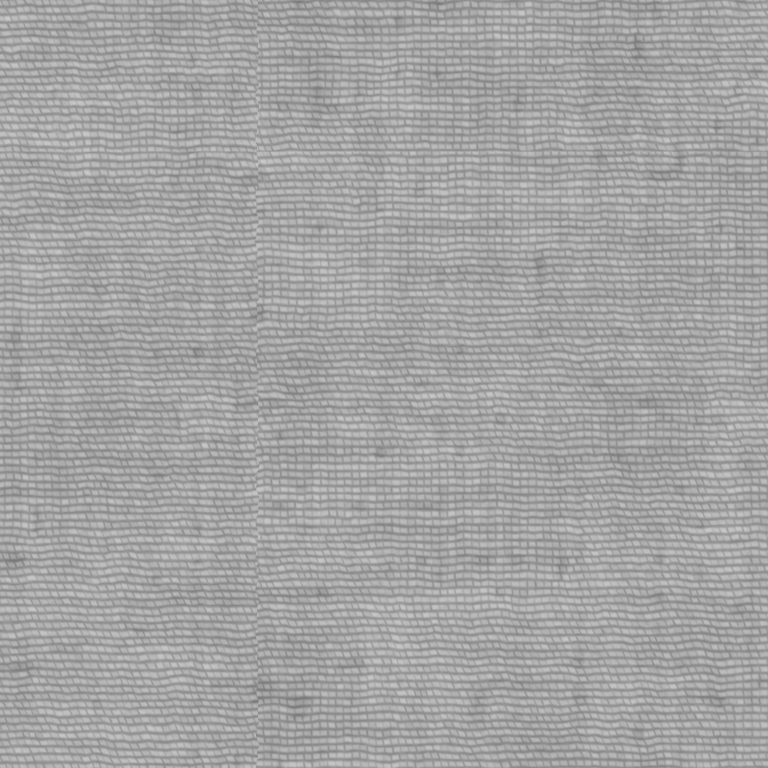
This texture is drawn by a WebGL 1 fragment shader. Its source:

```glsl
precision highp float;
// Grey plain-weave cloth: 96 by 98 short yarn bumps, parted by dark row gaps
// and weaker slanted column gaps. Noise bends the yarns and varies their tone;
// two faint seams shift the weave. Four samples per pixel smooth the edges.
uniform vec2 u_resolution;

float hash(vec2 p) {
  vec3 q = fract(p.xyx * vec3(0.1031, 0.1030, 0.0973));
  q += dot(q, q.yzx + 33.33);
  return fract((q.x + q.y) * q.z);
}

float noise(vec2 p) {
  vec2 i = floor(p), f = fract(p);
  f = f * f * (3.0 - 2.0 * f);
  return mix(mix(hash(i), hash(i + vec2(1.0, 0.0)), f.x),
             mix(hash(i + vec2(0.0, 1.0)), hash(i + vec2(1.0, 1.0)), f.x), f.y);
}

// Distance to the nearest whole number: 0 in a gap, 0.5 on a yarn's crest
float gapDistance(float x) {
  return abs(x - floor(x + 0.5));
}

float clothTone(vec2 uv) {
  vec2 cell = uv * vec2(96.0, 98.0) + 20.0;

  // Seams offset the threads; the cloth left of the upright one is looser
  float left = 1.0 - step(0.335, uv.x + 0.006 * (noise(cell.yy * 0.7) - 0.5));
  float top = step(0.803, uv.y);
  cell += vec2(0.4, 0.45) * left + vec2(0.3, 0.25) * top;

  // Bent rows, with column gaps that wander and lean within each row
  float y = cell.y + 0.45 * (noise(cell * vec2(0.28, 0.22)) - 0.5)
                   + 0.22 * (noise(cell * vec2(0.9, 0.5) + 51.0) - 0.5);
  float row = floor(y);
  float loose = smoothstep(0.35, 0.75, noise(cell * vec2(0.05, 0.11) + 9.0) + 0.2 * left);
  float x = cell.x + 0.32 * (fract(y) - 0.5) * (0.4 + loose)
          + (0.35 + 0.5 * loose) * (noise(vec2(cell.x * 0.35, row * 3.7)) - 0.5)
          + 0.5 * loose * mod(row, 2.0);

  // Yarn bumps, each gap of its own depth
  float rowBump = smoothstep(0.0, 0.38, gapDistance(y));
  float gapDepth = 0.25 + 0.65 * hash(vec2(floor(x + 0.5), row));
  float columnBump = 1.0 - gapDepth * (1.0 - smoothstep(0.0, 0.24, gapDistance(x)));
  float tone = 0.559 + 0.158 * rowBump * columnBump;

  // Yarn variation: single bumps, thread streaks, broad blotches and fibres
  tone += 0.050 * (hash(vec2(floor(x), row) + 71.0) - 0.5) * rowBump;
  tone += 0.050 * (noise(vec2(cell.x * 0.09, row * 1.3 + 5.0)) - 0.5);
  tone += 0.035 * (noise(vec2(cell.x * 0.8, cell.y * 0.06)) - 0.5);
  tone += 0.035 * (noise(cell * vec2(0.07, 0.12) + 31.0) - 0.5);
  tone += 0.040 * (noise(cell * vec2(2.3, 3.1)) - 0.5);

  // Sparse dark slubs
  tone -= 0.055 * smoothstep(0.80, 0.97, noise(cell * vec2(0.40, 0.45) + 13.0));
  return tone;
}

void main() {
  float tone = 0.0;
  for (int i = 0; i < 4; i++) {
    float k = float(i);
    vec2 offset = vec2(mod(k, 2.0), floor(k * 0.5)) * 0.5 - 0.25;
    tone += 0.25 * clothTone((gl_FragCoord.xy + offset) / u_resolution);
  }
  gl_FragColor = vec4(vec3(tone), 1.0);
}
```
